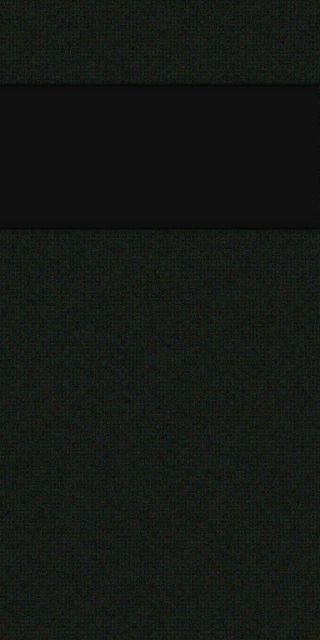
Give the GLSL for this pattern, as a Shadertoy shader.

```glsl
// Dark woven cloth crossed by a plain charcoal panel in the upper half.
// Crossed thread waves and strongly tinted hash grain make the cloth; edge
// distances shape the panel, its dark rims and the soft shadow around it.

const vec3 CLOTH = vec3(0.089, 0.105, 0.089);
const vec3 PANEL = vec3(0.067);
const float TAU = 6.28318;

float hash(vec2 p) {
    vec3 q = fract(vec3(p.xyx) * 0.1031);
    q += dot(q, q.yzx + 33.33);
    return fract((q.x + q.y) * q.z);
}

vec3 hashTint(vec2 cell) {
    return vec3(hash(cell), hash(cell + 57.3), hash(cell + 113.7));
}

// Thread height: warp and weft waves whose strength changes along each thread
float weave(vec2 p, float threads) {
    vec2 t = p * threads;
    vec2 id = floor(t);
    vec2 wave = 0.5 + 0.5 * cos(TAU * t);
    float warp = wave.x * mix(0.3, 1.0, hash(id + 19.0));
    float weft = wave.y * mix(0.3, 1.0, hash(id + 83.0));
    return 0.5 * (warp + weft);
}

vec3 cloth(vec2 p) {
    vec2 cell = floor(p * 256.0);
    vec3 tint = hashTint(cell) - 0.5;
    float grain = hash(cell + 211.0) - 0.5;
    vec3 color = CLOTH + 0.044 * (weave(p, 85.333) - 0.325);
    return color + tint * vec3(0.062, 0.050, 0.062) + 0.038 * grain;
}

// Signed distance to a horizontal strip, negative inside
float stripDistance(float y, float low, float high) {
    return abs(y - 0.5 * (low + high)) - 0.5 * (high - low);
}

// One inside the edge, zero outside, blended over a pixel
float inside(float d, float pixel) {
    return 1.0 - smoothstep(-0.5 * pixel, 0.5 * pixel, d);
}

void mainImage(out vec4 fragColor, in vec2 fragCoord) {
    // Canvas width is one unit, so the height is two
    vec2 p = fragCoord / iResolution.x;
    float pixel = 1.0 / iResolution.x;
    float d = stripDistance(p.y, 1.286, 1.734);

    // Cloth darkens toward the panel
    vec3 color = cloth(p) * (1.0 - 0.35 * exp(-max(d, 0.0) / 0.008));

    // Flat panel, shaded at top and bottom, stopping just short of the right
    vec3 panel = PANEL * (1.0 - 0.25 * exp(-max(-d, 0.0) / 0.010));
    color = mix(color, panel, inside(d, pixel) * inside(p.x - 0.992, pixel));

    // Thin dark rims
    color *= 1.0 - 0.35 * (1.0 - smoothstep(0.001, 0.001 + 1.5 * pixel, abs(d)));

    fragColor = vec4(clamp(color, 0.0, 1.0), 1.0);
}
```
